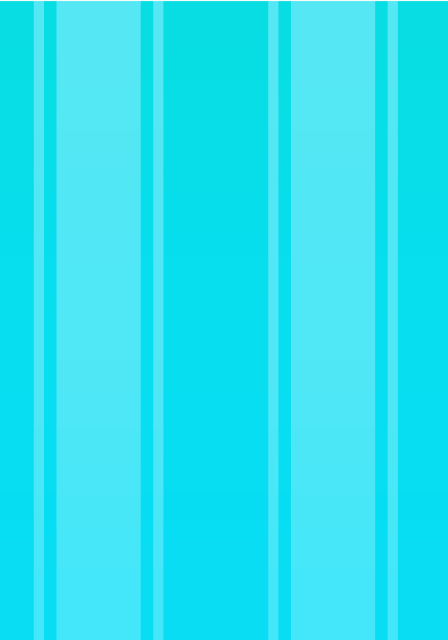
A Shadertoy shader for this pattern:

```glsl
// Antialiased bar of the given half width, centred on zero
float bar(float x, float halfWidth) {
    return clamp(0.5 + (halfWidth - abs(x)) * iResolution.x, 0.0, 1.0);
}

// One wide stripe flanked by a thin stripe on each side
float stripes(float x) {
    float period = 0.5233;
    float local = mod(x - 0.2201 + 0.5 * period, period) - 0.5 * period;
    return max(bar(local, 0.0940), bar(abs(local) - 0.1333, 0.0114));
}

void mainImage(out vec4 fragColor, in vec2 fragCoord) {
    vec2 uv = fragCoord / iResolution.xy;

    // Vertical gradients: greener at the top, bluer at the bottom
    vec3 ground = mix(vec3(0.030, 0.866, 0.955), vec3(0.027, 0.873, 0.940), smoothstep(0.0, 0.55, uv.y));
    ground = mix(ground, vec3(0.027, 0.868, 0.885), smoothstep(0.45, 1.05, uv.y));
    vec3 stripe = mix(vec3(0.262, 0.906, 0.978), vec3(0.314, 0.907, 0.965), smoothstep(0.0, 0.5, uv.y));
    stripe = mix(stripe, vec3(0.335, 0.906, 0.953), smoothstep(0.5, 1.0, uv.y));

    vec3 color = mix(ground, stripe, stripes(uv.x));

    // Pale hairline along the top edge
    float hairline = clamp(0.5 + (uv.y - 0.9983) * iResolution.y, 0.0, 1.0);
    color = mix(color, vec3(0.96, 0.99, 0.97), hairline);

    fragColor = vec4(color, 1.0);
}
```
